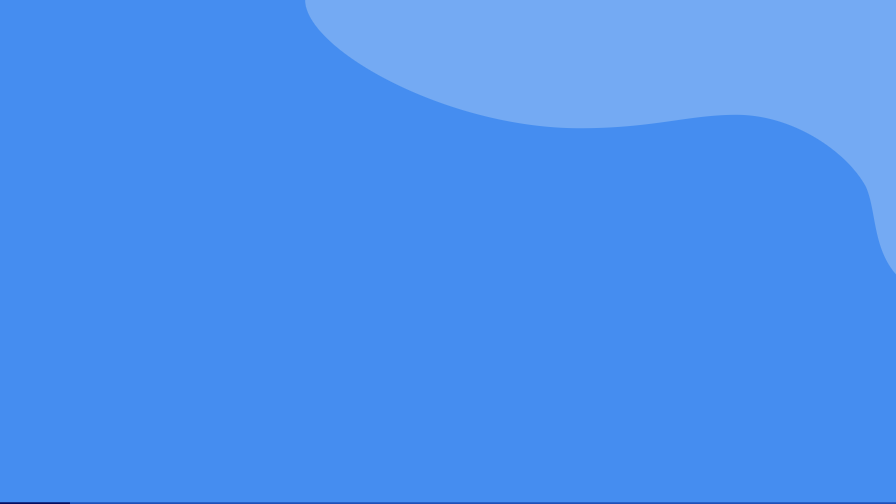
Give the GLSL for this background, as a WebGL 1 fragment shader.

```glsl
precision highp float;
// Flat blue background with a pale wavy shape hanging from the top right corner.
// The wave is a chain of cubic curves that advance in x: each pixel solves for
// the curve point at its own x and measures its distance to the edge there.

uniform vec2 u_resolution;

const vec2 GRID = vec2(16.0, 9.0);
const vec3 BASE_BLUE = vec3(0.271, 0.553, 0.941);
const vec3 PALE_BLUE = vec3(0.453, 0.667, 0.951);
const vec3 RIM_BLUE = vec3(0.125, 0.315, 0.72);
const vec3 RIM_DARK = vec3(0.02, 0.06, 0.38);
const float RIM_HEIGHT = 0.0312;
const float RIM_DARK_END = 1.25;
const float MIN_TILT = 0.12;

vec2 cubicPoint(vec2 a, vec2 b, vec2 c, vec2 d, float t) {
  float s = 1.0 - t;
  return s * s * s * a + 3.0 * s * s * t * b + 3.0 * s * t * t * c + t * t * t * d;
}

vec2 cubicTangent(vec2 a, vec2 b, vec2 c, vec2 d, float t) {
  float s = 1.0 - t;
  return s * s * (b - a) + 2.0 * s * t * (c - b) + t * t * (d - c);
}

// Approximate signed distance to the curve, positive above it
float heightAbove(vec2 p, vec2 a, vec2 b, vec2 c, vec2 d) {
  float t = 0.5;
  float stride = 0.25;
  for (int i = 0; i < 16; i++) {
    t += cubicPoint(a, b, c, d, t).x < p.x ? stride : -stride;
    stride *= 0.5;
  }
  vec2 tangent = cubicTangent(a, b, c, d, t);
  float tilt = max(tangent.x / max(length(tangent), 0.0001), MIN_TILT);
  return (p.y - cubicPoint(a, b, c, d, t).y) * tilt;
}

// Wave edge: deep belly, soft crest, shoulder and tail
float waveDistance(vec2 p) {
  vec2 start = vec2(5.45, 9.0);
  vec2 belly = vec2(10.35, 6.71);
  vec2 crest = vec2(13.15, 6.95);
  vec2 shoulder = vec2(15.46, 5.67);
  vec2 tail = vec2(16.0, 4.1);
  float dist;
  if (p.x < belly.x) {
    dist = heightAbove(p, start, vec2(5.45, 8.13), vec2(7.97, 6.71), belly);
  } else if (p.x < crest.x) {
    dist = heightAbove(p, belly, vec2(11.67, 6.71), vec2(12.29, 6.95), crest);
  } else if (p.x < shoulder.x) {
    dist = heightAbove(p, crest, vec2(14.17, 6.95), vec2(15.12, 6.29), shoulder);
  } else {
    dist = heightAbove(p, shoulder, vec2(15.65, 5.25), vec2(15.58, 4.58), tail);
  }
  return min(dist, p.x - start.x);
}

float coverage(float dist, float pixel) {
  return clamp(dist / pixel + 0.5, 0.0, 1.0);
}

void main() {
  vec2 p = gl_FragCoord.xy / u_resolution * GRID;
  float pixel = GRID.y / u_resolution.y;

  vec3 color = mix(BASE_BLUE, PALE_BLUE, coverage(waveDistance(p), pixel));

  // Hairline along the bottom, darker at its left end
  vec3 rim = mix(RIM_DARK, RIM_BLUE, coverage(p.x - RIM_DARK_END, pixel));
  color = mix(color, rim, coverage(RIM_HEIGHT - p.y, pixel));

  gl_FragColor = vec4(color, 1.0);
}
```
